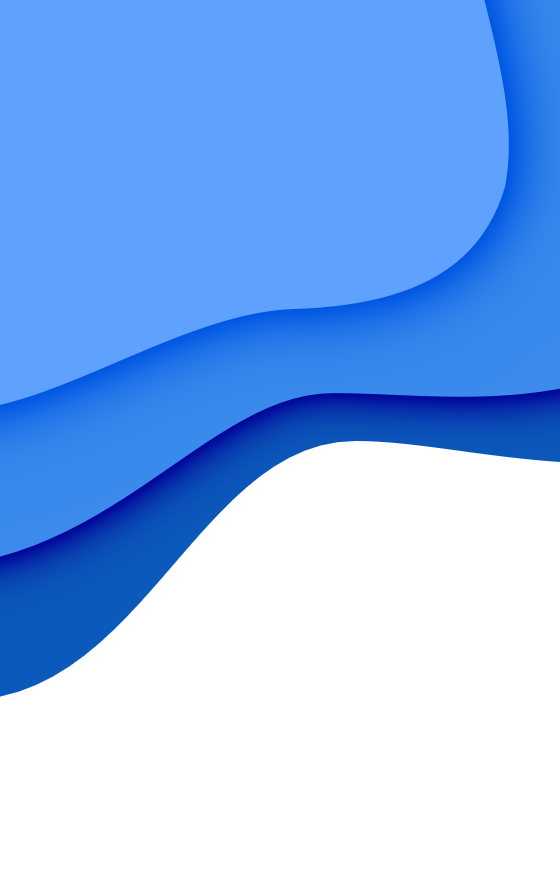
Write a WebGL 1 fragment shader that draws this background.

```glsl
precision highp float;

// Layered paper waves: three blue sheets hang from the top over white.
// Each lower edge is a chain of cubic curves turned into a signed distance,
// which gives both the smooth cut and the soft shadow on the sheet below.

uniform vec2 u_resolution;

const float ASPECT = 1.6;              // canvas height in units of its width
const int CURVE_STEPS = 24;            // line pieces per cubic curve

const vec3 PAPER       = vec3(1.0);
const vec3 DEEP_BLUE   = vec3(0.045, 0.35, 0.73);
const vec3 MID_BLUE    = vec3(0.23, 0.54, 0.925);
const vec3 LIGHT_BLUE  = vec3(0.37, 0.63, 1.0);
const vec3 DEEP_SHADOW = vec3(0.0, 0.02, 0.6);
const vec3 MID_SHADOW  = vec3(0.0, 0.34, 0.89);

const float DEEP_SHADOW_WIDTH = 0.036;
const float MID_SHADOW_WIDTH  = 0.052;
const float SHADOW_FALLOFF    = 1.25;

// An edge is (squared distance, side); side is +1 above the edge, -1 below.
const vec2 EMPTY_EDGE = vec2(1e3, -1.0);

// Adds a line piece: keeps the nearest distance, flips side if it lies below p.
void addLine(inout vec2 edge, vec2 p, vec2 a, vec2 b) {
  vec2 ab = b - a;
  vec2 ap = p - a;
  vec2 away = ap - ab * clamp(dot(ap, ab) / max(dot(ab, ab), 1e-9), 0.0, 1.0);
  edge.x = min(edge.x, dot(away, away));
  if ((a.x <= p.x) != (b.x <= p.x)) {
    float yAtP = a.y + ab.y * ap.x / ab.x;
    if (yAtP < p.y) edge.y = -edge.y;
  }
}

vec2 cubic(vec2 a, vec2 b, vec2 c, vec2 d, float t) {
  vec2 ab = mix(a, b, t);
  vec2 bc = mix(b, c, t);
  vec2 cd = mix(c, d, t);
  return mix(mix(ab, bc, t), mix(bc, cd, t), t);
}

void addCurve(inout vec2 edge, vec2 p, vec2 a, vec2 b, vec2 c, vec2 d) {
  vec2 from = a;
  for (int i = 1; i <= CURVE_STEPS; i++) {
    vec2 to = cubic(a, b, c, d, float(i) / float(CURVE_STEPS));
    addLine(edge, p, from, to);
    from = to;
  }
}

float signedDistance(vec2 edge) {
  return edge.y * sqrt(edge.x);
}

// Sheet outlines; the straight tails carry each edge off the canvas.
float deepSheet(vec2 p) {
  vec2 left = vec2(0.0, 0.356);
  vec2 crest = vec2(0.635, 0.8125);
  vec2 right = vec2(1.0, 0.775);
  vec2 edge = EMPTY_EDGE;
  addLine(edge, p, vec2(-0.2, 0.314), left);
  addCurve(edge, p, left, vec2(0.271, 0.4125), vec2(0.375, 0.8125), crest);
  addCurve(edge, p, crest, vec2(0.74, 0.8125), vec2(0.854, 0.785), right);
  addLine(edge, p, right, vec2(1.2, 0.761));
  return signedDistance(edge);
}

float midSheet(vec2 p) {
  vec2 left = vec2(0.0, 0.606);
  vec2 crest = vec2(0.594, 0.898);
  vec2 right = vec2(1.0, 0.906);
  vec2 edge = EMPTY_EDGE;
  addLine(edge, p, vec2(-0.2, 0.552), left);
  addCurve(edge, p, left, vec2(0.25, 0.673), vec2(0.406, 0.898), crest);
  addCurve(edge, p, crest, vec2(0.719, 0.898), vec2(0.854, 0.879), right);
  addLine(edge, p, right, vec2(1.2, 0.943));
  return signedDistance(edge);
}

float lightSheet(vec2 p) {
  vec2 left = vec2(0.0, 0.877);
  vec2 shelf = vec2(0.521, 1.048);
  vec2 corner = vec2(0.902, 1.267);
  vec2 top = vec2(0.865, 1.6);
  vec2 edge = EMPTY_EDGE;
  addLine(edge, p, vec2(-0.2, 0.831), left);
  addCurve(edge, p, left, vec2(0.156, 0.9125), vec2(0.354, 1.042), shelf);
  addCurve(edge, p, shelf, vec2(0.719, 1.054), vec2(0.856, 1.11), corner);
  addCurve(edge, p, corner, vec2(0.919, 1.36), vec2(0.902, 1.454), top);
  addLine(edge, p, top, vec2(0.815, 1.8));
  return signedDistance(edge);
}

float shadow(float dist, float width) {
  return exp(-pow(max(-dist, 0.0) / width, SHADOW_FALLOFF));
}

float coverage(float dist) {
  return clamp(0.5 + dist * u_resolution.x, 0.0, 1.0);
}

void main() {
  vec2 p = gl_FragCoord.xy / u_resolution * vec2(1.0, ASPECT);
  float deep = deepSheet(p);
  float mid = midSheet(p);
  float light = lightSheet(p);

  // Shade each sheet by the one above it, then stack from back to front.
  vec3 deepColor = mix(DEEP_BLUE, DEEP_SHADOW, shadow(mid, DEEP_SHADOW_WIDTH));
  vec3 midColor = mix(MID_BLUE, MID_SHADOW, shadow(light, MID_SHADOW_WIDTH));
  vec3 color = mix(PAPER, deepColor, coverage(deep));
  color = mix(color, midColor, coverage(mid));
  color = mix(color, LIGHT_BLUE, coverage(light));
  gl_FragColor = vec4(color, 1.0);
}
```
